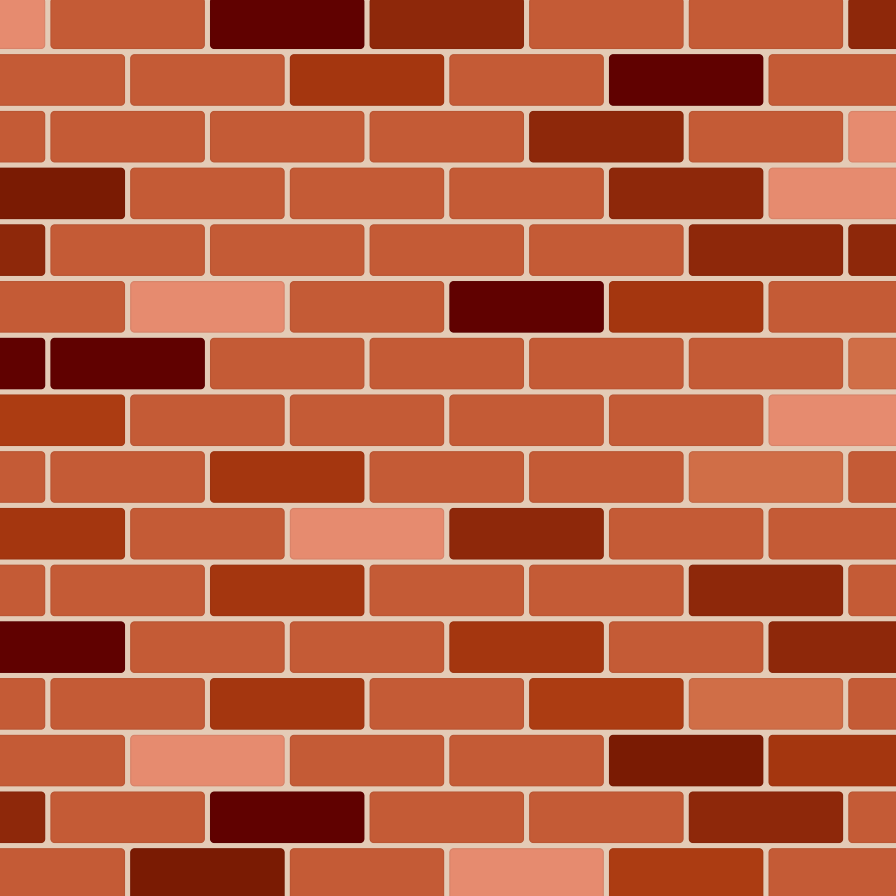
Reproduce this texture procedurally as a WebGL 2 fragment shader.

```glsl
#version 300 es
precision highp float;

uniform vec2 u_resolution;
out vec4 fragColor;

#define BRICK_PITCH vec2(0.1781, 0.0633)  // brick plus joint, in canvas units
#define WALL_OFFSET vec2(0.0534, -0.0057) // first joint from the upper left
#define JOINT_WIDTH 0.0057
#define CORNER_RADIUS 0.0048
#define EDGE_SOFTNESS 0.0013
#define RIM_WIDTH 0.0022
#define RIM_DARKENING 0.07
#define TONE_JITTER 0.5
#define SEED 23u

const vec3 MORTAR = vec3(0.895, 0.795, 0.715);
const vec3 CLAY   = vec3(0.770, 0.355, 0.210);
const vec3 PEACH  = vec3(0.815, 0.430, 0.280);
const vec3 PINK   = vec3(0.900, 0.545, 0.435);
const vec3 RUST   = vec3(0.645, 0.210, 0.060);
const vec3 EMBER  = vec3(0.675, 0.235, 0.070);
const vec3 BROWN  = vec3(0.555, 0.155, 0.040);
const vec3 UMBER  = vec3(0.480, 0.105, 0.010);
const vec3 MAROON = vec3(0.375, 0.005, 0.000);

// Integer hash of a cell, 0 to 1
float hashCell(vec2 cell) {
    uvec2 q = uvec2(ivec2(cell) + 64) + SEED;
    uint h = q.x * 73856093u ^ q.y * 19349663u;
    h = (h ^ (h >> 15)) * 2246822519u;
    h = (h ^ (h >> 13)) * 3266489917u;
    h ^= h >> 16;
    return float(h >> 8) / 16777216.0;
}

float roundedBox(vec2 p, vec2 halfSize, float radius) {
    vec2 q = abs(p) - halfSize + radius;
    return length(max(q, 0.0)) + min(max(q.x, q.y), 0.0) - radius;
}

// Golden steps along each course spread the accents; jitter breaks their order
float brickTone(vec2 cell) {
    float courseStart = hashCell(vec2(-40.0, cell.y));
    return fract(courseStart + 0.618 * cell.x + TONE_JITTER * hashCell(cell));
}

// Weighted choice of fired clay colours
vec3 brickColor(float tone) {
    if (tone < 0.53) return CLAY;
    if (tone < 0.65) return RUST;
    if (tone < 0.70) return PEACH;
    if (tone < 0.77) return BROWN;
    if (tone < 0.83) return EMBER;
    if (tone < 0.90) return MAROON;
    if (tone < 0.96) return UMBER;
    return PINK;
}

void main() {
    vec2 uv = gl_FragCoord.xy / u_resolution;
    vec2 wall = (vec2(uv.x, 1.0 - uv.y) - WALL_OFFSET) / BRICK_PITCH;

    // Running bond: every other course shifts by half a brick
    wall.x -= 0.5 * mod(floor(wall.y), 2.0);
    vec2 cell = floor(wall);
    vec2 local = (fract(wall) - 0.5) * BRICK_PITCH;

    // Rounded brick with a faint dark rim
    float dist = roundedBox(local, 0.5 * (BRICK_PITCH - JOINT_WIDTH), CORNER_RADIUS);
    vec3 brick = brickColor(brickTone(cell));
    brick *= 1.0 - RIM_DARKENING * smoothstep(-RIM_WIDTH, 0.0, dist);

    // Soft edge, never narrower than one pixel
    float soft = max(EDGE_SOFTNESS, 1.0 / min(u_resolution.x, u_resolution.y));
    float joint = smoothstep(-0.5 * soft, 0.5 * soft, dist);
    fragColor = vec4(mix(brick, MORTAR, joint), 1.0);
}
```
